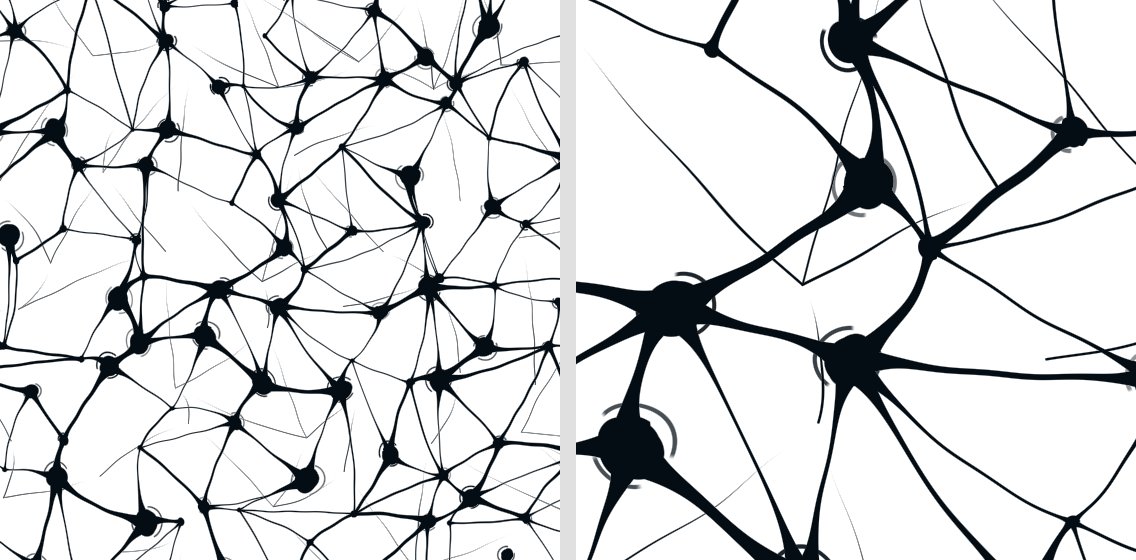
Left, the full canvas; right, a detail of the centre.
Write a WebGL 1 fragment shader that draws this pattern.

```glsl
precision highp float;
// A web of dark ink nodes joined by tapering strands on white paper.
// A jittered grid places the nodes; each cell links its corners along two sides
// and one diagonal. A second, coarser web without nodes adds fading hairlines.
uniform vec2 u_resolution;

const vec3 PAPER = vec3(1.0);
const vec3 INK = vec3(0.015, 0.05, 0.08);
const float WEB_CELLS = 9.0;
const float HAIR_CELLS = 6.5;

float hash(vec2 p) {
  vec3 q = fract(p.xyx * 0.1031);
  q += dot(q, q.yzx + 33.33);
  return fract((q.x + q.y) * q.z);
}

mat2 rotation(float angle) {
  float c = cos(angle), s = sin(angle);
  return mat2(c, s, -s, c);
}

// Slow layered sines that make straight strands look hand drawn.
vec2 wobble(vec2 p) {
  return 0.035 * sin(p.yx * vec2(2.3, 2.7) + vec2(0.4, 1.9))
       + 0.006 * sin(p.yx * vec2(13.0, 11.0) + p * 5.0);
}

vec2 nodePosition(vec2 cell, float seed) {
  return cell + 0.08 + 0.84 * vec2(hash(cell + seed), hash(cell + seed + 41.7));
}

float nodeRadius(vec2 cell, float seed, float size) {
  return size * (0.025 + 0.17 * pow(hash(cell + seed + 73.1), 1.5));
}

// Area coverage of a stroke, correct even when thinner than one pixel.
float stroke(float dist, float halfWidth, float soft) {
  return clamp((halfWidth - dist) / soft + 0.5, 0.0, 1.0)
       - clamp((-halfWidth - dist) / soft + 0.5, 0.0, 1.0);
}

// Strand width swells toward a node of the given radius.
float flare(float along, float radius) {
  return radius * exp(-along / max(radius, 0.001));
}

// Curved strand from a to b; radii holds the node sizes at both ends.
float strand(vec2 p, vec2 a, vec2 b, vec2 radii, float width, float bend,
             float fade, float soft) {
  float len = max(length(b - a), 0.001);
  vec2 dir = (b - a) / len;
  vec2 q = vec2(dot(p - a, dir), dot(p - a, vec2(-dir.y, dir.x)));
  float along = clamp(q.x, 0.0, len);
  float t = along / len;
  float dist = length(vec2(q.x - along, q.y - 4.0 * bend * t * (1.0 - t)));
  float halfWidth = width * (1.0 - fade * smoothstep(0.25, 0.9, t))
                  + flare(along, radii.x) + flare(len - along, radii.y);
  return stroke(dist, halfWidth, soft);
}

// Slightly oval blob with two broken arcs around it.
float node(vec2 q, float radius, float pick, float soft) {
  float dist = length(q);
  float angle = 6.2832 * pick;
  float facing = dot(q / max(dist, 0.001), vec2(cos(angle), sin(angle)));
  float blob = stroke(dist * (0.88 + 0.25 * facing * facing), radius, soft);
  float arc = stroke(abs(dist - radius * 1.3 - 0.02 * facing), 0.011, soft);
  arc *= smoothstep(0.45, 0.6, abs(facing + 0.2)) * step(0.06, radius);
  return max(blob, arc * mix(0.4, 1.0, fract(pick * 7.0)));
}

// One strand between two cells of the grid, or nothing if it is dropped.
float link(vec2 p, vec2 cellA, vec2 cellB, float seed, float size, float keep,
           vec2 widths, float fade, float soft) {
  float pick = hash(cellA * 1.7 + cellB * 2.9 + seed);
  if (pick > keep) return 0.0;
  float vary = hash(cellA * 3.1 + cellB * 1.3 + seed + 9.0);
  vec2 radii = vec2(nodeRadius(cellA, seed, size), nodeRadius(cellB, seed, size));
  float width = mix(widths.x, widths.y, vary * vary);
  float bend = 0.16 * (fract(vary * 13.0) - 0.5);
  return strand(p, nodePosition(cellA, seed), nodePosition(cellB, seed),
                radii * 0.9, width, bend, fade, soft);
}

// Full web; a size of zero leaves only the strands.
float web(vec2 p, float seed, float size, float keep, vec2 widths, float fade, float soft) {
  float ink = 0.0;
  for (int j = -2; j <= 1; j++) {
    for (int i = -2; i <= 1; i++) {
      vec2 cell = floor(p) + vec2(float(i), float(j));
      vec2 right = cell + vec2(1.0, 0.0), up = cell + vec2(0.0, 1.0);
      bool rising = hash(cell + seed + 5.3) > 0.5;
      vec2 from = rising ? cell : right;
      vec2 to = rising ? cell + 1.0 : up;
      ink = max(ink, link(p, cell, right, seed, size, keep, widths, fade, soft));
      ink = max(ink, link(p, cell, up, seed, size, keep, widths, fade, soft));
      ink = max(ink, link(p, from, to, seed, size, keep * 0.75, widths, fade, soft));
      float radius = nodeRadius(cell, seed, size);
      float blob = node(p - nodePosition(cell, seed), radius, hash(cell + seed + 27.0), soft);
      ink = max(ink, blob * step(0.001, size));
    }
  }
  return ink;
}

void main() {
  float side = min(u_resolution.x, u_resolution.y);
  vec2 uv = gl_FragCoord.xy / side;
  float soft = 1.25 / side;
  vec2 p = rotation(0.45) * uv * WEB_CELLS + 20.0;
  vec2 h = rotation(-0.3) * uv * HAIR_CELLS + 50.0;
  float ink = web(p + wobble(p), 11.3, 1.0, 0.86, vec2(0.007, 0.027), 0.0, soft * WEB_CELLS);
  float hair = web(h + wobble(h), 63.9, 0.0, 0.5, vec2(0.003, 0.006), 1.0, soft * HAIR_CELLS);
  gl_FragColor = vec4(mix(PAPER, INK, max(ink, hair)), 1.0);
}
```
